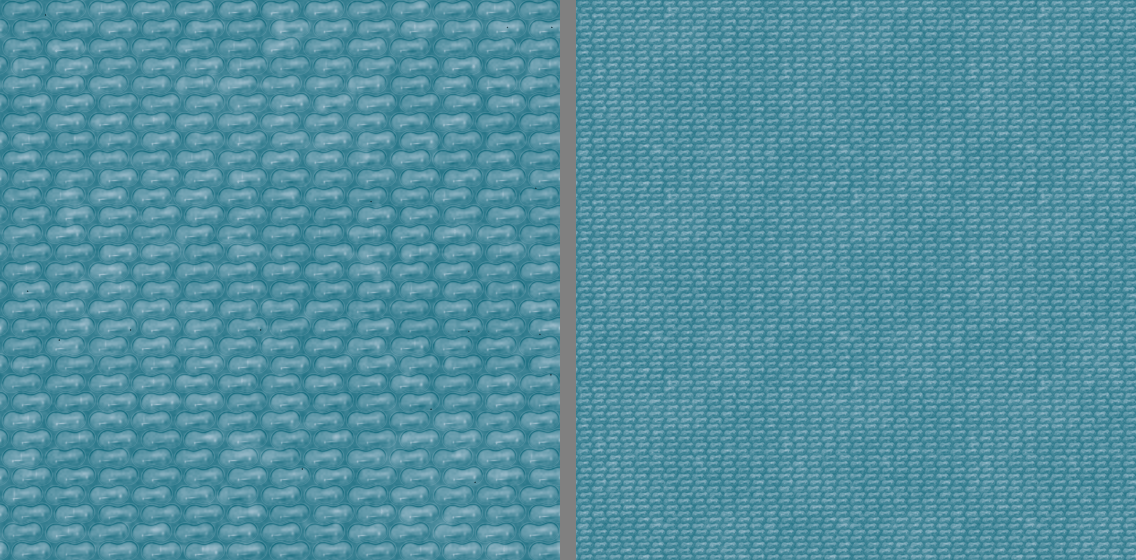
Left: one tile. Right: repeated 3 by 3.
Reproduce this texture procedurally as a three.js fragment shader.

```glsl
// Blue bubble sheet: staggered rows of glossy peanut-shaped air cushions.
varying vec2 vUv;

const vec2 REPEATS = vec2(13.0, 30.0);
const float ASPECT = 30.0 / 13.0;      // cell width in cell heights
const vec3 DEEP_TEAL = vec3(0.20, 0.49, 0.56);
const vec3 PALE_BLUE = vec3(0.55, 0.70, 0.76);
const vec3 DIRT = vec3(0.08, 0.20, 0.24);

float hash(vec2 p) {
  vec3 q = fract(p.xyx * vec3(0.1031, 0.1030, 0.0973));
  q += dot(q, q.yzx + 33.33);
  return fract((q.x + q.y) * q.z);
}

// Value noise that wraps after a whole number of periods.
float wrapNoise(vec2 uv, vec2 period, float seed) {
  vec2 p = uv * period;
  vec2 i = floor(p);
  vec2 f = fract(p);
  f = f * f * (3.0 - 2.0 * f);
  vec2 a = mod(i, period) + seed;
  vec2 b = mod(i + 1.0, period) + seed;
  return mix(mix(hash(a), hash(vec2(b.x, a.y)), f.x),
             mix(hash(vec2(a.x, b.y)), hash(b), f.x), f.y);
}

// Soft elliptical spot.
float glow(vec2 p, vec2 center, vec2 size) {
  vec2 q = (p - center) / size;
  return exp(-dot(q, q));
}

// Soft line where the distance d equals zero.
float ridge(float d, float width) {
  return exp(-d * d / (width * width));
}

// Capsule with a narrowed waist.
float peanut(vec2 p) {
  float radius = mix(0.335, 0.445, smoothstep(0.02, 0.52, abs(p.x)));
  return length(vec2(p.x - clamp(p.x, -0.57, 0.57), p.y)) - radius;
}

// Nearest cushion: local position in xy, distance in z; id is its wrapped cell.
vec3 nearestCushion(vec2 p, out vec2 id) {
  vec3 best = vec3(0.0, 0.0, 9.0);
  id = vec2(0.0);
  for (int j = -1; j <= 1; j++) {
    float row = floor(p.y) + float(j);
    float shift = mix(0.74, 0.52, mod(row + 2.0, 2.0));
    float column = floor(p.x - shift + 0.5);
    vec2 cell = mod(vec2(column, row), REPEATS);
    vec2 local = vec2((p.x - shift - column) * ASPECT, p.y - row - 0.5);
    local.x += 0.06 * (hash(cell + 5.0) - 0.5);
    local.y -= 0.05 * local.x + 0.03 * (hash(cell + 9.0) - 0.5);
    float d = peanut(local);
    if (d < best.z) {
      best = vec3(local, d);
      id = cell;
    }
  }
  return best;
}

// Brightness of the domed film, with reflections that vary by cushion.
float domeTone(vec2 p, float d, vec2 id) {
  float vary = hash(id + 21.0);
  float wobble = hash(id + 47.0) - 0.5;
  float tone = 0.42 + 0.20 * p.y;
  tone += 0.50 * glow(p, vec2(0.20 + 0.15 * wobble, 0.09), vec2(0.42, 0.13));
  tone += 0.18 * glow(p, vec2(-0.55, 0.02), vec2(0.36, 0.24));
  tone += 0.16 * glow(p, vec2(0.64, 0.14), vec2(0.22, 0.18));
  // Shaded underside and the curl around the right lobe
  tone -= 0.34 * glow(p, vec2(0.08, -0.25), vec2(0.46, 0.08));
  tone -= 0.24 * glow(p, vec2(0.80, -0.18), vec2(0.13, 0.18));
  // Small sharp glints
  tone += (0.35 + 0.40 * vary) * glow(p, vec2(-0.22 + 0.2 * wobble, -0.17), vec2(0.20, 0.04));
  tone += 0.60 * glow(p, vec2(-0.48, -0.20 + 0.05 * wobble), vec2(0.05, 0.07));
  tone += (0.30 + 0.40 * vary) * glow(p, vec2(0.62, -0.12), vec2(0.08, 0.10));
  // Occasional upright crease
  float crease = step(0.84, hash(id + 73.0));
  tone += 0.30 * crease * glow(p, vec2(0.9 * wobble, 0.08), vec2(0.05, 0.18));
  // Falloff toward the weld
  return tone - 0.20 * smoothstep(-0.12, 0.0, d) + 0.14 * (vary - 0.5);
}

// Sparse dark specks, one candidate per grid square.
float specks(vec2 uv, float grid) {
  vec2 cell = floor(uv * grid);
  vec2 center = 0.2 + 0.6 * vec2(hash(cell + 11.0), hash(cell + 31.0));
  float dotMask = 1.0 - smoothstep(0.01, 0.035, length(fract(uv * grid) - center));
  return dotMask * step(0.95, hash(cell + 83.0));
}

void main() {
  vec2 uv = fract(vUv);
  vec2 id;
  vec3 cushion = nearestCushion(uv * REPEATS, id);
  vec2 p = cushion.xy;
  float d = cushion.z;

  // Flat film between cushions, with a faint weld rim
  float film = 0.03 + 0.24 * ridge(d - 0.07, 0.035);
  float tone = mix(domeTone(p, d, id), film, smoothstep(-0.035, 0.035, d));

  // Contour: dark above, lightly lit below
  tone -= ridge(d, 0.04) * mix(-0.12, 0.30, smoothstep(-0.2, 0.2, p.y));

  // Cloudiness, milky scuffs and fine grain
  tone += 0.14 * (wrapNoise(uv, vec2(5.0), 3.0) - 0.5);
  tone += 0.24 * smoothstep(0.70, 0.95, wrapNoise(uv, vec2(40.0, 46.0), 17.0));
  tone += 0.20 * (wrapNoise(uv, vec2(110.0), 29.0) - 0.5);
  tone += 0.18 * (wrapNoise(uv, vec2(240.0), 61.0) - 0.5);

  vec3 color = mix(DEEP_TEAL, PALE_BLUE, clamp(tone, -0.25, 1.2));
  color = mix(color, DIRT, 0.8 * specks(uv, 16.0));
  gl_FragColor = vec4(color, 1.0);
}
```
